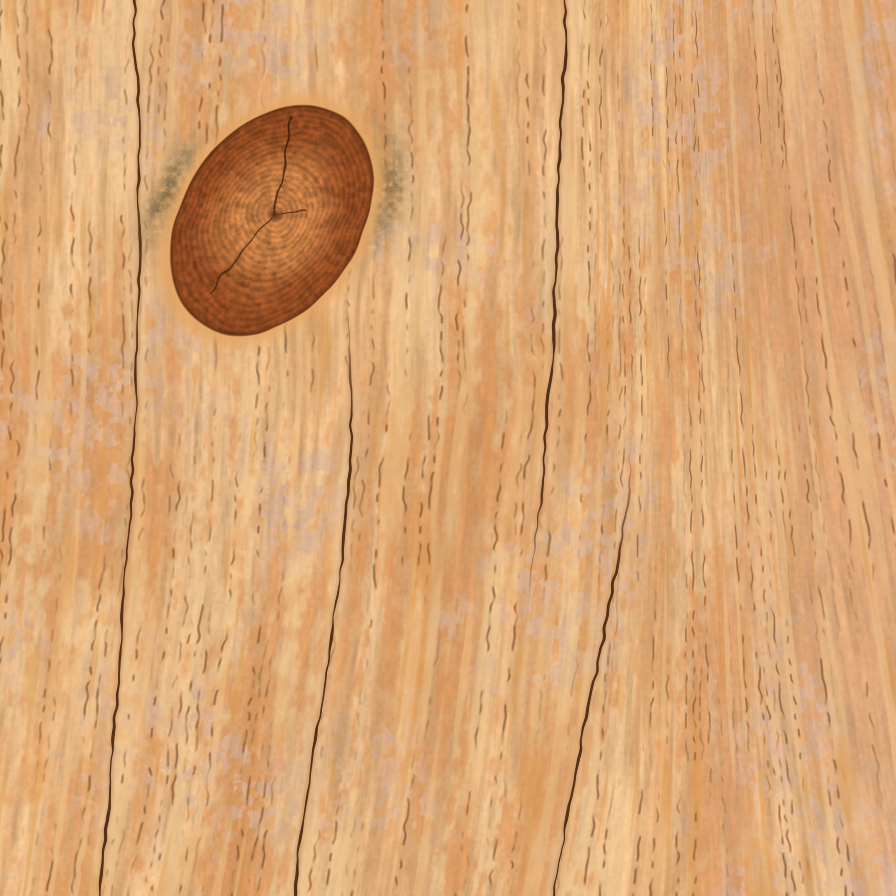
Reproduce this texture procedurally as a Shadertoy shader.

```glsl
// Weathered pine board: streaked grain follows a bent flow coordinate, with
// broad stains, speckled pore lines and four long cracks drawn as cubic curves.
// A tilted elliptical knot carries growth rings, drying checks and a halo.

#define CREAM vec3(0.93, 0.765, 0.57)
#define HONEY vec3(0.87, 0.66, 0.455)
#define STAIN vec3(0.81, 0.55, 0.335)
#define ROSE vec3(0.845, 0.63, 0.47)
#define ASH vec3(0.84, 0.69, 0.59)
#define DARK vec3(0.28, 0.14, 0.06)
#define KNOT_CENTER vec2(0.303, 0.755)
#define KNOT_AXES vec2(0.0985, 0.14)
#define RING_COUNT 19.0
#define PORE_COLUMNS 105.0
#define CRACK_WIDTH 0.0012

float hash(vec2 p) {
  vec3 q = fract(p.xyx * 0.1031);
  q += dot(q, q.yzx + 33.33);
  return fract((q.x + q.y) * q.z);
}

float noise(vec2 p) {
  vec2 i = floor(p), f = fract(p);
  f = f * f * (3.0 - 2.0 * f);
  return mix(mix(hash(i), hash(i + vec2(1, 0)), f.x),
             mix(hash(i + vec2(0, 1)), hash(i + 1.0), f.x), f.y);
}

float fbm(vec2 p) {
  float sum = 0.0, amp = 0.533;
  for (int i = 0; i < 4; i++) {
    sum += amp * noise(p);
    p = p * 2.03 + vec2(17.3, 9.1);
    amp *= 0.5;
  }
  return sum;
}

float bell(float x) { return exp(-x * x); }

float segment(vec2 p, vec2 a, vec2 b) {
  vec2 d = b - a;
  return length(p - a - d * clamp(dot(p - a, d) / dot(d, d), 0.0, 1.0));
}

// Cubic x(y) with coefficients k, growing from span.x to full at span.y
void addCrack(inout vec3 col, vec2 p, vec4 k, vec2 span, float px) {
  float y = p.y;
  float path = k.x + y * (k.y + y * (k.z + y * k.w));
  path += 0.004 * (noise(vec2(y * 22.0, k.x * 90.0)) - 0.5);
  path += 0.003 * (noise(vec2(y * 80.0, k.x * 50.0)) - 0.5);
  float d = abs(p.x - path);
  float fade = clamp((y - span.x) / (span.y - span.x), 0.0, 1.0);
  float w = CRACK_WIDTH * (0.4 + 1.2 * noise(vec2(y * 45.0, k.x * 70.0))) * (0.5 + 0.5 * fade);
  col = mix(col, CREAM, 0.45 * fade * bell(d / 0.012));
  col = mix(col, STAIN * 0.8, 0.4 * fade * bell(d / 0.0035));
  col = mix(col, DARK, 0.9 * fade * (1.0 - smoothstep(w - px * 0.6, w + px * 0.6, d)));
}

// Grain coordinate: leans one way on the left, the other way on the right
float grainCoord(vec2 p) {
  float y = p.y, left = y * (0.18 + y * (0.05 * y - 0.165));
  vec2 d = p - KNOT_CENTER;
  float u = p.x - mix(left, -0.155 * y, smoothstep(0.62, 0.95, p.x));
  return u - 0.1 * d.x * exp(-dot(d, d) / 0.02) + 0.006 * noise(p * vec2(6, 9));
}

vec3 board(vec2 p, float px) {
  float u = grainCoord(p), y = p.y;
  float fine = fbm(vec2(u * 130.0, y * 12.0));
  float streak = fbm(vec2(u * 45.0, y * 3.0 + 5.0));
  float broad = fbm(vec2(u * 11.0 + 3.0, y * 3.5));
  float grit = fbm(vec2(u * 110.0, y * 55.0));
  float tooth = noise(p * 250.0) + noise(vec2(u * 260.0, y * 50.0)) - 1.0;
  vec3 col = mix(HONEY, CREAM, smoothstep(0.34, 0.64, 0.7 * streak + 0.3 * fine));

  // Stains: centre and radius of each soft patch
  const vec3 patches[8] = vec3[8](
    vec3(0.11, 0.43, 0.09), vec3(0.53, 0.52, 0.1), vec3(0.51, 0.87, 0.09),
    vec3(0.77, 0.66, 0.07), vec3(0.43, 0.45, 0.07), vec3(0.57, 0.22, 0.11),
    vec3(0.21, 0.13, 0.11), vec3(0.91, 0.68, 0.1));
  float soak = 1.4 * broad + 0.9 * grit + 0.9 * fine - 1.58;
  for (int i = 0; i < 8; i++) {
    vec2 d = (p - patches[i].xy) / (patches[i].z * vec2(0.8, 1.35));
    soak += 0.28 * exp(-dot(d, d));
  }
  col = mix(col, STAIN, 0.75 * smoothstep(0.02, 0.55, soak));
  col = mix(col, ROSE, 0.7 * smoothstep(0.76, 1.0, p.x + 0.25 * (broad - 0.5)));
  float bloom = smoothstep(0.48, 0.66, fbm(p * vec2(9, 7) + 21.0) + 0.06 * smoothstep(0.2, 0.5, p.x) - 0.03);
  col = mix(col, ASH, 0.7 * bloom * smoothstep(0.48, 0.6, fbm(p * vec2(95, 75))));

  // Fibres, tooth, pale and amber resin lines
  col *= 0.855 + 0.2 * fine + 0.09 * grit + 0.045 * tooth;
  float pale = smoothstep(0.6, 0.8, noise(vec2(u * 105.0, y * 4.0 + 40.0)));
  col = mix(col, vec3(0.95, 0.78, 0.55), 0.42 * pale);
  float amber = smoothstep(0.76, 0.92, noise(vec2(u * 110.0 + 9.0, y * 8.0)));
  col = mix(col, vec3(0.85, 0.59, 0.29), 0.4 * amber);

  // Pores: ragged specks strung along some columns
  float column = floor(u * PORE_COLUMNS);
  float offset = fract(u * PORE_COLUMNS) - 0.35 - 0.3 * hash(vec2(column, 8));
  offset += 0.45 * (noise(vec2(y * 90.0, column)) - 0.5);
  float dash = smoothstep(0.3, 0.8, noise(vec2(column * 7.0, y * 115.0)));
  dash *= smoothstep(0.5, 0.85, noise(vec2(column * 3.0 + 50.0, y * 4.5)));
  dash *= 1.0 - smoothstep(0.0, 0.15 + px * PORE_COLUMNS, abs(offset));
  return mix(col, vec3(0.5, 0.32, 0.18), 0.7 * dash);
}

void addKnot(inout vec3 col, vec2 p, float px) {
  vec2 d = p - KNOT_CENTER, pith = vec2(0.307, 0.762);
  vec2 q = mat2(0.829, 0.559, -0.559, 0.829) * d / KNOT_AXES;
  float grit = fbm(p * 170.0), r = length(q) + 0.025 * (noise(p * 35.0) - 0.5);
  float outer = max(r - 1.0, 0.0), edge = px / KNOT_AXES.x;

  // Grey bruise on both flanks, then the warm collar
  float flank = smoothstep(0.06, 0.1, abs(d.x)) * bell((d.y - 0.035) / 0.065);
  col = mix(col, vec3(0.5, 0.42, 0.28), flank * bell((outer - 0.18) / 0.17) * grit * 1.3);
  col = mix(col, vec3(0.9, 0.65, 0.39), 0.85 * bell(outer / 0.11));

  // Heartwood with rings spreading from the pith
  float ringR = mix(length(p - pith) / 0.117, r, smoothstep(0.0, 0.9, r));
  float ring = cos(6.2832 * (ringR * RING_COUNT + 0.7 * noise(p * 35.0)));
  float core = 1.0 - smoothstep(0.3, 0.85, ringR + 0.25 * (fbm(p * 25.0) - 0.5));
  vec3 wood = mix(vec3(0.56, 0.285, 0.13), vec3(0.76, 0.48, 0.265), core);
  wood *= 0.74 + 0.06 * ring + 0.5 * grit;
  wood = mix(wood, DARK, 0.6 * smoothstep(0.95, 1.0, r));

  // Drying checks
  vec2 w = p + 0.006 * (vec2(noise(p * 65.0), noise(p * 65.0 + 31.0)) - 0.5);
  vec2 bend = vec2(0.316, 0.805);
  float upper = min(segment(w, pith, bend), segment(w, bend, vec2(0.326, 0.868)));
  float side = min(segment(w, pith, vec2(0.343, 0.764)), segment(w, pith, vec2(0.234, 0.675)));
  float check = 1.0 - smoothstep(0.0, 0.001 + px, min(upper, side + 0.0004));
  wood = mix(wood, DARK * 0.8, max(0.85 * check, 0.7 * bell(length(w - pith) / 0.006)));
  col = mix(col, wood, 1.0 - smoothstep(1.0 - edge, 1.0 + edge, r));
}

void mainImage(out vec4 fragColor, in vec2 fragCoord) {
  vec2 p = fragCoord / iResolution.xy;
  float px = 1.0 / iResolution.y;
  vec3 col = board(p, px);
  addCrack(col, p, vec4(0.112, 0.0826, 0.011, -0.0575), vec2(-2, -1), px);
  addCrack(col, p, vec4(0.329, 0.1062, 0.2436, -0.413), vec2(0.68, 0.53), px);
  addCrack(col, p, vec4(0.5117, 0.3429, -0.3735, 0.151), vec2(0.32, 0.46), px);
  addCrack(col, p, vec4(0.617, 0.1497, 0.2936, -0.483), vec2(0.52, 0.36), px);
  addKnot(col, p, px);
  fragColor = vec4(col, 1.0);
}
```
